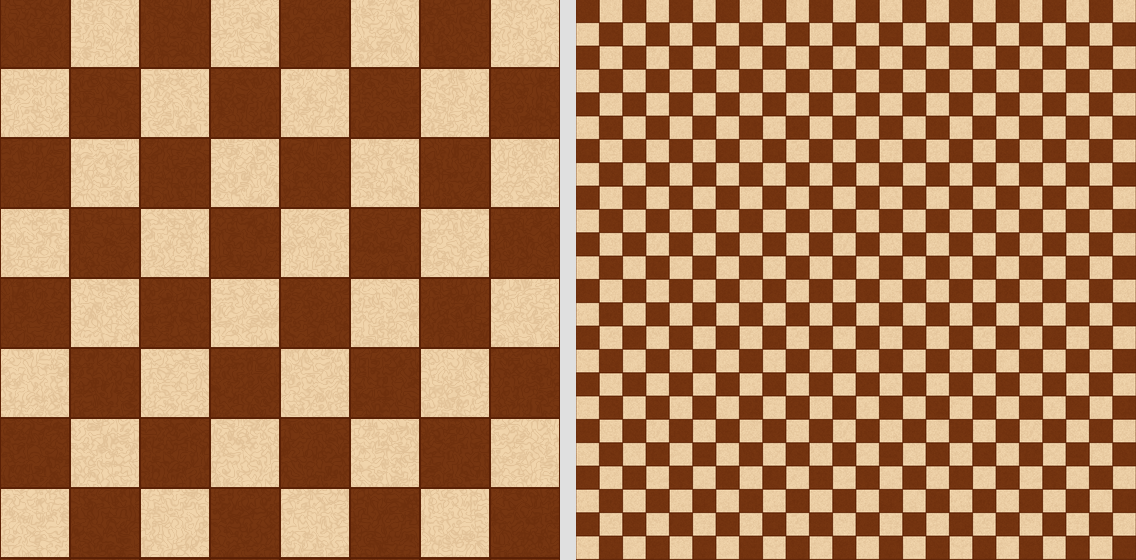
Left: one tile. Right: repeated 3 by 3.
Reproduce this pattern procedurally as a Shadertoy shader.

```glsl
// Eight by eight checkerboard of brown and cream leather squares with thin dark seams.

// Pseudo-random unit gradient for a lattice point
vec2 latticeGradient(ivec2 cell) {
    uint h = uint(cell.x) * 1597u + uint(cell.y) * 51749u + 7u;
    h = (h ^ (h >> 15)) * 73244475u;
    h = (h ^ (h >> 13)) * 26699u;
    h ^= h >> 16;
    float angle = float(h & 4095u) / 4096.0 * 6.28319;
    return vec2(cos(angle), sin(angle));
}

// Gradient noise on the unit square that wraps after a whole number of cells
float wrappedNoise(vec2 uv, int period) {
    vec2 p = uv * float(period);
    vec2 base = floor(p), f = p - base;
    vec2 w = f * f * f * (f * (f * 6.0 - 15.0) + 10.0);
    vec4 corner;
    for (int i = 0; i < 4; i++) {
        ivec2 offset = ivec2(i & 1, i >> 1);
        ivec2 cell = (ivec2(base) + offset + period) % period;
        corner[i] = dot(latticeGradient(cell), f - vec2(offset));
    }
    return mix(mix(corner.x, corner.y, w.x), mix(corner.z, corner.w, w.x), w.y);
}

// Fine wrinkles: thin creases at the zero crossings of warped noise
float leatherGrain(vec2 uv) {
    vec2 warp = vec2(wrappedNoise(uv, 64), wrappedNoise(fract(uv + 0.37), 64));
    float creases = abs(wrappedNoise(fract(uv + 0.006 * warp), 120));
    return clamp(smoothstep(0.0, 0.26, creases) + 0.35 * wrappedNoise(uv, 40), 0.0, 1.0);
}

void mainImage(out vec4 fragColor, in vec2 fragCoord) {
    vec2 uv = fragCoord / iResolution.xy;
    float pixel = 1.0 / min(iResolution.x, iResolution.y);

    // Board coordinates, with the rows set slightly above the lower edge
    vec2 board = uv * 8.0 - vec2(0.0, 0.028);

    // Alternating squares with smoothed borders
    vec2 side = clamp(sin(3.14159265 * board) / (25.1327 * pixel), -1.0, 1.0);
    float cream = 0.5 + 0.5 * side.x * side.y;

    // Leather tones
    float grain = leatherGrain(uv);
    vec3 brownLeather = mix(vec3(0.43, 0.185, 0.05), vec3(0.465, 0.21, 0.068), grain);
    vec3 creamLeather = mix(vec3(0.885, 0.76, 0.595), vec3(0.945, 0.835, 0.675), grain);
    vec3 color = mix(brownLeather, creamLeather, cream);

    // Brown border strip under the lowest seam
    color = mix(color, brownLeather, 1.0 - smoothstep(-0.5, 0.5, (uv.y - 0.0035) / pixel));

    // Dark seams between the squares
    vec2 toSeam = abs(board - round(board)) / 8.0;
    float seam = 1.0 - smoothstep(-0.5, 0.5, (min(toSeam.x, toSeam.y) - 0.0016) / pixel);
    color = mix(color, vec3(0.35, 0.12, 0.015), seam);

    fragColor = vec4(color, 1.0);
}
```
